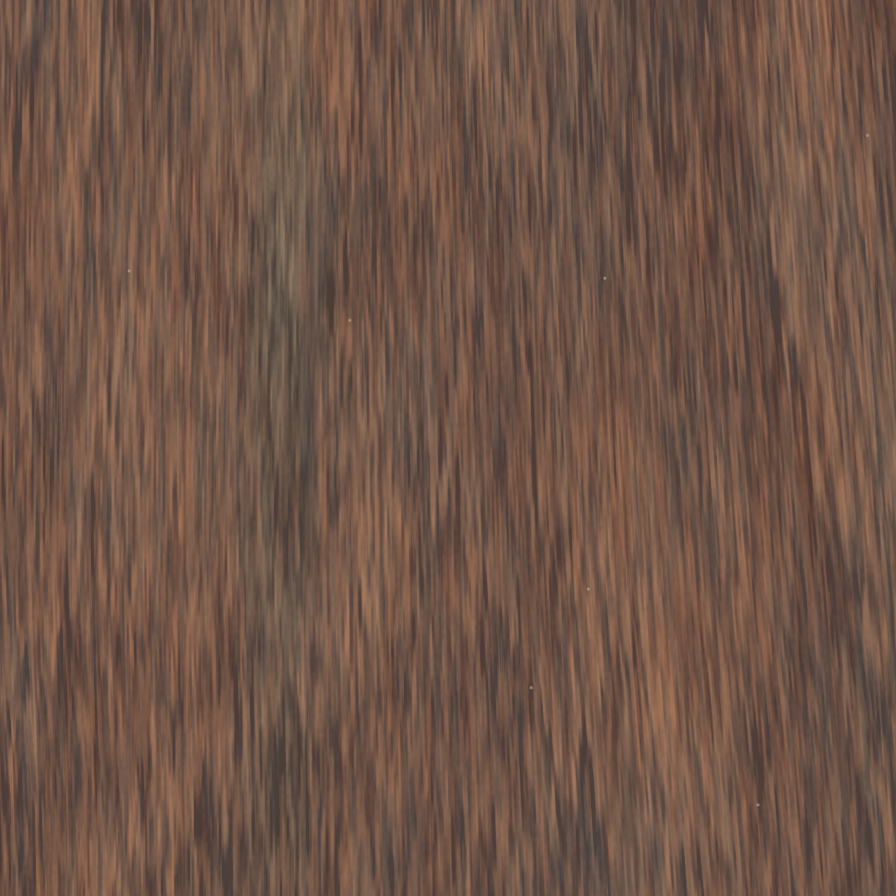
A Shadertoy shader for this texture:

```glsl
// Dark brown wood veneer: ragged growth arches, fine upright fibres and a grey mineral streak.

float hash(vec2 p) {
    vec3 q = fract(p.xyx * vec3(0.1031, 0.1030, 0.0973));
    q += dot(q, q.yzx + 33.33);
    return fract((q.x + q.y) * q.z);
}

float noise(vec2 p) {
    vec2 i = floor(p), f = fract(p);
    f = f * f * (3.0 - 2.0 * f);
    vec2 e = vec2(0.0, 1.0);
    return mix(mix(hash(i), hash(i + e.yx), f.x),
               mix(hash(i + e), hash(i + e.yy), f.x), f.y);
}

// One column of grain: smooth along its length, shifted by its own random offset
float strand(float column, float y) {
    y += 40.0 * hash(vec2(column, 7.0));
    float i = floor(y);
    return mix(hash(vec2(column, i)), hash(vec2(column, i + 1.0)), smoothstep(0.15, 0.85, y - i));
}

// Neighbouring strands with a narrow blend give crisp, staggered streaks
float fibres(vec2 p) {
    float i = floor(p.x);
    return mix(strand(i, p.y), strand(i + 1.0, p.y), smoothstep(0.15, 0.85, p.x - i));
}

// Nested arches that lean away from the centre line; jitter frays their edges
float growthBands(vec2 p, float jitter) {
    p.y += 0.13 * jitter;
    float x = p.x - 0.46 - 0.08 * (noise(p * vec2(1.0, 3.0) + 4.0) - 0.5);
    float arch = 10.0 * sqrt(x * x + 0.004) + 2.3 * p.y;
    arch += 1.3 * noise(p * vec2(5.0, 2.5) + 11.0);
    float broad = noise(vec2(arch * 1.7, p.y * 1.5 + 3.0 * step(0.0, x) * x));
    float narrow = noise(vec2(arch * 4.0 + 30.0, p.y * 3.0));
    return 0.6 * broad + 0.4 * narrow;
}

void mainImage(out vec4 fragColor, in vec2 fragCoord) {
    vec2 uv = fragCoord / iResolution.xy;

    // Fibres lean slightly left toward the top on the right-hand side
    vec2 grain = uv;
    grain.x += 0.07 * smoothstep(0.3, 0.9, uv.x) * (uv.y - 0.5);
    grain.x += 0.012 * (noise(uv * vec2(4.0, 2.5)) - 0.5);

    float coarse = fibres(grain * vec2(100.0, 6.0)) - 0.5;
    float medium = fibres(grain * vec2(215.0, 15.0) + 300.0) - 0.5;
    float fine = fibres(grain * vec2(390.0, 28.0) + 900.0) - 0.5;
    float speckle = noise(uv * vec2(400.0, 190.0)) - 0.5;
    float bands = growthBands(uv, coarse + medium) - 0.5;
    float cloud = noise(uv * vec2(7.0, 3.0) + 21.0) - 0.5;

    // Lightness from all scales of the figure
    float light = 0.53 + 0.90 * bands + 0.25 * cloud;
    light += 0.20 * coarse + 0.72 * medium + 0.68 * fine + 0.14 * speckle;

    // Long, thin dark pores
    float pore = smoothstep(0.72, 0.92, fibres(grain * vec2(240.0, 8.0) + 500.0));
    light = clamp(light - 0.26 * pore, -0.1, 1.3);
    vec3 color = mix(vec3(0.328, 0.258, 0.234), vec3(0.558, 0.412, 0.326), light);

    // Red and grey-brown fibres side by side
    float redness = fibres(grain * vec2(180.0, 12.0) + 60.0) - 0.5;
    redness += 0.8 * (noise(uv * vec2(9.0, 4.0) + 50.0) - 0.5);
    color += redness * vec3(0.014, -0.026, -0.036);

    // Olive grey mineral streak with a thin dark edge
    float drift = 0.03 * (noise(vec2(uv.y * 4.0, 2.0)) - 0.5);
    float offset = uv.x - 0.31 - drift + 0.03 * coarse + 0.02 * medium;
    float stain = exp(-offset * offset / 0.0016) * (0.25 + 0.5 * noise(uv * vec2(14.0, 3.0) + 8.0));
    float tone = dot(color, vec3(0.3, 0.6, 0.1));
    color = mix(color, tone * vec3(1.03, 0.95, 0.82), stain);
    float edge = (uv.x - 0.346 - 0.3 * drift) / 0.008;
    float edgeFade = smoothstep(0.3, 0.5, uv.y) * smoothstep(0.95, 0.7, uv.y);
    color = mix(color, vec3(0.29, 0.265, 0.25), 0.5 * exp(-edge * edge) * edgeFade);

    // Sparse pale specks
    vec2 cell = floor(uv * 24.0);
    vec2 center = 0.2 + 0.6 * vec2(hash(cell + 70.0), hash(cell + 90.0));
    float speck = smoothstep(0.06, 0.02, length(fract(uv * 24.0) - center));
    color = mix(color, vec3(0.70, 0.63, 0.57), 0.7 * speck * step(0.986, hash(cell + 130.0)));

    fragColor = vec4(color, 1.0);
}
```
